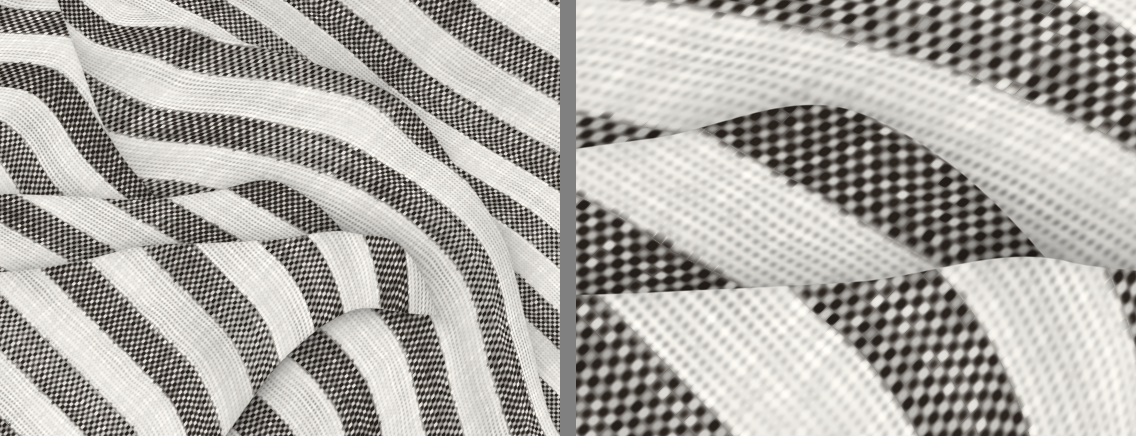
Left: the whole. Right: its middle third, enlarged.
Give the GLSL for this texture, as a Shadertoy shader.

```glsl
// Draped cotton with dark woven stripes, laid in overlapping folds.
// Each fold has its own bent stripe field and edge spline; a plain weave
// is drawn in stripe coordinates, then folds are stacked with soft shadows.

const float HEIGHT = 5.96;       // canvas height in cloth units
const float DARK_SHARE = 0.45;   // dark part of each stripe repeat
const float WARP_COUNT = 18.0;   // threads per stripe repeat
const float WEFT_COUNT = 23.0;   // threads per unit along a stripe
const float SHADOW_WIDTH = 0.13;
const vec3 PALE = vec3(0.945, 0.935, 0.912);
const vec3 INK = vec3(0.165, 0.138, 0.118);
const float PI = 3.14159;

// Stripe tracks and fold edges, sampled evenly along the diagonal
const float MAIN_TRACK[9] = float[9](0.2, 0.1, -0.12, -1.03, -1.74, -2.1, -2.07, -1.4, -0.85);
const float BACK_TRACK[9] = float[9](-2.2, -2.45, -2.85, -3.04, -3.15, -3.42, -3.72, -3.8, -3.8);
const float HILL_TRACK[9] = float[9](1.3, 0.38, 0.49, 0.45, 0.45, 0.45, 0.45, 0.45, 0.45);
const float MAIN_EDGE[9] = float[9](-0.7, -1.15, -1.75, -2.4, -2.9, -2.8, -2.55, -1.85, -1.2);
const float HILL_EDGE[9] = float[9](-0.75, -0.25, 0.27, 0.42, 0.5, 0.5, 0.5, 0.5, 0.5);
// Fold tops, sampled evenly from left to right
const float RIDGE_TOP[9] = float[9](2.65, 2.68, 2.73, 2.62, 2.5, 3.3, 5.0, 8.0, 9.0);
const float FRONT_TOP[9] = float[9](3.72, 3.6, 3.37, 3.32, 3.27, 3.18, 3.75, 7.0, 9.0);
const float HOLLOW_TOP[9] = float[9](8.0, 7.5, 7.0, 6.2, 4.95, 4.25, 4.3, 4.3, 4.3);

float hash(vec2 p) {
    p = fract(p * vec2(0.1031, 0.1137));
    p += dot(p, p.yx + 33.33);
    return fract((p.x + p.y) * p.x * 17.3);
}

float noise(vec2 p) {
    vec2 i = floor(p), f = fract(p);
    f = f * f * (3.0 - 2.0 * f);
    return mix(mix(hash(i), hash(i + vec2(1, 0)), f.x),
               mix(hash(i + vec2(0, 1)), hash(i + vec2(1, 1)), f.x), f.y);
}

// Catmull-Rom spline through nine even knots, t from 0 to 8
float spline(float t, float k[9]) {
    t = clamp(t, 0.0, 7.999);
    int i = int(t);
    float f = t - float(i);
    float a = k[max(i - 1, 0)], b = k[i], c = k[i + 1], d = k[min(i + 2, 8)];
    return b + 0.5 * f * (c - a + f * (2.0 * a - 5.0 * b + 4.0 * c - d
                             + f * (3.0 * (b - c) + d - a)));
}

// Woven cloth: u counts stripes across, v runs along them
vec3 cloth(float u, float v, float seed) {
    vec2 thread = vec2(u * WARP_COUNT, v * WEFT_COUNT);
    vec2 rate = fwidth(thread);
    float visible = 1.0 - smoothstep(0.6, 1.1, max(rate.x, rate.y));
    thread += 0.6 * (noise(thread * vec2(0.3, 0.15) + seed) - 0.5);
    vec2 id = floor(thread) + 50.0 * seed + 200.0;
    float slub = hash(vec2(id.x, 7.0)) + hash(vec2(3.0, id.y)) + hash(id) - 1.5;

    // Checker of weft passing over and under the warp, slubs fade at seams
    vec2 wave = sin(PI * thread);
    float weave = wave.x * wave.y;
    float bump = slub * sqrt(abs(weave)) * visible;
    float wear = noise(vec2(u * 1.7, v * 0.9) + seed * 6.0) - 0.5;
    float over = smoothstep(-0.8, 0.85, weave + 0.35 * bump + 0.4 * wear);
    over = mix(0.48 + 0.25 * wear, over, visible);
    vec3 dark = mix(INK, PALE * 0.84, over) * (1.0 + 0.15 * bump);

    // Pinholes between pale threads, more open in gauzy patches
    vec2 gap = 1.0 - wave * wave;
    float gauze = noise(vec2(u * 5.0, v * 1.3) + seed * 9.0);
    float hole = gap.x * gap.y + 0.25 * gap.x;
    vec3 pale = PALE * (1.0 - mix(0.05, 0.28, gauze * gauze) * mix(0.4, hole, visible));
    pale *= 1.0 + 0.06 * bump;

    float offset = abs(fract(u + 0.5) - 0.5);
    float stripe = 1.0 - smoothstep(-0.03, 0.03, offset - 0.5 * DARK_SHARE + 0.02 * bump);
    float shade = 1.0 - 0.09 * smoothstep(0.45, 0.95, noise(vec2(u * 2.1, v * 0.7) + seed * 4.0));
    return mix(pale, dark, stripe) * shade;
}

// Signed distance in cloth units from an implicit edge
float edge(float d, float px) {
    return d * px / max(length(vec2(dFdx(d), dFdy(d))), 0.0001);
}

// Lay a fold over the cloth below; d is positive inside the fold
vec3 lay(vec3 below, vec3 fold, float d, float shadow, float px) {
    below *= 1.0 - shadow * exp(min(d, 0.0) / SHADOW_WIDTH);
    fold *= 1.0 - 0.07 * exp(-max(d, 0.0) / 0.05);
    return mix(below, fold, smoothstep(-px, px, d));
}

void mainImage(out vec4 fragColor, in vec2 fragCoord) {
    float px = HEIGHT / iResolution.y;
    vec2 p = vec2(fragCoord.x, iResolution.y - fragCoord.y) * px;
    float s = (p.x + p.y) * 0.7071;   // along the falling diagonal
    float n = (p.y - p.x) * 0.7071;   // across it
    float t = s / 1.2, col = p.x / 0.96;

    // Stripe coordinate of each fold
    float back = n - spline(t, BACK_TRACK);
    back /= back < 0.0 ? 1.15 : 0.8;
    float drape = n - spline(t, MAIN_TRACK);
    float pinch = mix(0.75, 1.25, smoothstep(1.2, 2.2, s)) * mix(1.0, 0.65, smoothstep(4.4, 5.6, s));
    drape /= drape < 0.0 ? pinch : 1.25;
    float hill = n - spline(t, HILL_TRACK);
    float ridge = n - 1.52 + 0.28 * s;
    float curl = max(s - 5.2, 0.0);
    float front = (n - 0.75 - 0.3 * curl * curl) / 1.18;

    // The hollow cuts the nearer folds and shows the main drape again
    float hollow = -edge(p.y - spline(col, HOLLOW_TOP), px);
    float drapeIn = edge(n - spline(t, MAIN_EDGE), px);
    float hillIn = min(edge(n - spline(t, HILL_EDGE), px), hollow);
    float ridgeIn = min(edge(p.y - spline(col, RIDGE_TOP), px), hollow);
    float frontIn = min(edge(p.y - spline(col, FRONT_TOP), px), hollow);

    // Stack from back to front
    vec3 color = cloth(back, s, 1.0);
    color = lay(color, cloth(drape, s, 2.0), drapeIn, 0.14 * smoothstep(1.5, 3.5, s), px);
    color = lay(color, cloth(hill, s, 3.0), hillIn, 0.12, px);
    color = lay(color, cloth(ridge, s, 4.0), ridgeIn, 0.17, px);
    color = lay(color, cloth(front, s, 5.0), frontIn, 0.2, px);
    fragColor = vec4(clamp(color, 0.0, 1.0), 1.0);
}
```
